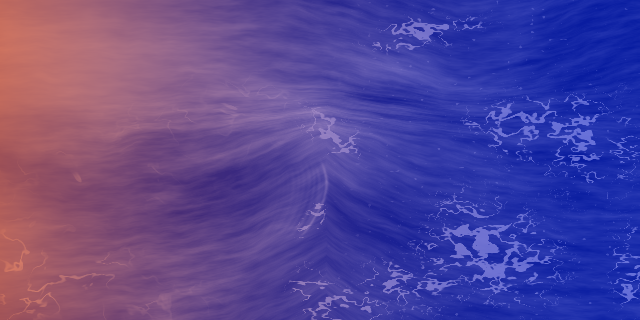
Write a WebGL 2 fragment shader that draws this texture.

```glsl
#version 300 es
precision highp float;

#define BASE_LIGHT 0.19
#define STREAK_GAIN 0.42
#define RIPPLE_GAIN 0.20
#define FOAM_SCALE 13.0
#define FOAM_GAIN 0.78
#define VEIN_GAIN 0.36
#define WARP 0.07
#define TINT_CURVE 1.9

uniform vec2 u_resolution;
out vec4 fragColor;

const vec3 WARM_SHADOW = vec3(0.50, 0.23, 0.32);
const vec3 COOL_SHADOW = vec3(0.03, 0.11, 0.63);
const vec3 WARM_LIGHT = vec3(0.98, 0.57, 0.40);
const vec3 COOL_LIGHT = vec3(0.44, 0.47, 0.86);

vec2 gradientAt(vec2 cell) {
  float h = fract(sin(dot(cell, vec2(127.1, 311.7))) * 43758.5);
  return vec2(cos(6.2832 * h), sin(6.2832 * h));
}

float gradientNoise(vec2 p) {
  vec2 i = floor(p), f = fract(p);
  vec2 w = f * f * f * (f * (f * 6.0 - 15.0) + 10.0);
  vec2 e = vec2(0.0, 1.0);
  float low = mix(dot(gradientAt(i), f), dot(gradientAt(i + e.yx), f - e.yx), w.x);
  float high = mix(dot(gradientAt(i + e), f - e), dot(gradientAt(i + e.yy), f - e.yy), w.x);
  return mix(low, high, w.y);
}

float fbm(vec2 p) {
  float sum = 0.0, gain = 0.6;
  for (int i = 0; i < 4; i++) {
    sum += gain * gradientNoise(p);
    p = mat2(1.6, 1.1, -1.1, 1.6) * p + 7.3;
    gain *= 0.52;
  }
  return sum;
}

// Layers that keep their horizontal stretch
float streaks(vec2 p) {
  float sum = 0.0, gain = 0.6;
  for (int i = 0; i < 4; i++) {
    sum += gain * gradientNoise(p);
    p = p * vec2(1.8, 2.0) + vec2(11.7, 5.1);
    gain *= 0.62;
  }
  return sum;
}

// Soft ellipse, long axis turned by angle
float blob(vec2 p, vec2 center, vec2 radius, float angle) {
  vec2 d = p - center;
  float c = cos(angle), s = sin(angle);
  d = vec2(c * d.x + s * d.y, c * d.y - s * d.x) / radius;
  return exp(-dot(d, d));
}

float swellLight(vec2 p) {
  float l = BASE_LIGHT;
  // Mist and lit slopes
  l += 0.50 * blob(p, vec2(0.30, 0.80), vec2(0.68, 0.31), -0.25);
  l += 0.27 * blob(p, vec2(0.98, 0.62), vec2(0.27, 0.14), -0.30);
  l += 0.26 * blob(p, vec2(1.28, 0.78), vec2(0.32, 0.06), -0.32);
  l += 0.15 * blob(p, vec2(1.13, 0.47), vec2(0.18, 0.08), -0.70);
  l += 0.20 * blob(p, vec2(0.91, 0.32), vec2(0.13, 0.06), 0.65);
  l += 0.18 * blob(p, vec2(0.60, 0.10), vec2(0.45, 0.15), 0.0);
  l += 0.24 * blob(p, vec2(0.03, 0.24), vec2(0.25, 0.20), 0.0);
  // Troughs
  l -= 0.22 * blob(p, vec2(1.17, 0.71), vec2(0.15, 0.04), -0.25);
  l -= 0.27 * blob(p, vec2(0.70, 0.42), vec2(0.30, 0.10), -0.08);
  l -= 0.17 * blob(p, vec2(1.20, 0.32), vec2(0.17, 0.09), -0.25);
  l -= 0.13 * blob(p, vec2(0.12, 0.45), vec2(0.25, 0.05), -0.20);
  l -= 0.12 * blob(p, vec2(0.55, 0.56), vec2(0.16, 0.05), 0.15);
  l -= 0.08 * blob(p, vec2(1.95, 0.85), vec2(0.30, 0.25), 0.0);
  return l;
}

float foamCover(vec2 p) {
  float m = 0.95 * blob(p, vec2(1.53, 0.22), vec2(0.19, 0.13), -0.50);
  m += 0.85 * blob(p, vec2(1.04, 0.05), vec2(0.11, 0.06), -0.60);
  m += 0.60 * blob(p, vec2(1.25, 0.10), vec2(0.13, 0.08), 0.0);
  m += 0.70 * blob(p, vec2(1.64, 0.60), vec2(0.18, 0.07), -0.10);
  m += 0.85 * blob(p, vec2(1.33, 0.90), vec2(0.15, 0.04), 0.10);
  m += 0.50 * blob(p, vec2(1.85, 0.56), vec2(0.15, 0.15), 0.0);
  m += 0.65 * blob(p, vec2(1.98, 0.15), vec2(0.06, 0.12), 0.0);
  m += 0.70 * blob(p, vec2(1.03, 0.58), vec2(0.10, 0.05), -0.60);
  return m + 1.10 * blob(p, vec2(0.97, 0.31), vec2(0.02, 0.06), -0.45);
}

void main() {
  vec2 p = gl_FragCoord.xy / u_resolution.y;
  float u = gl_FragCoord.x / u_resolution.x;
  vec2 drift = vec2(fbm(p * 4.0), fbm(p * 4.0 + 31.0));
  vec2 q = p + WARP * drift;
  float light = swellLight(q);

  // Flow lines climb to the crest and sag under the upper swell
  float upper = smoothstep(0.55, 0.75, p.y);
  float climb = 0.22 * exp(-3.5 * abs(p.x - 1.02)) * (1.0 - upper);
  float sag = 0.14 * upper * exp(-pow((p.x - 1.50) / 0.35, 2.0));
  float flow = p.y - climb + sag + 0.03 * drift.y;
  float open = smoothstep(0.25, 1.05, p.x + 0.35 * (1.0 - upper));
  light += STREAK_GAIN * streaks(vec2(p.x * 3.0, flow * 17.0)) * mix(0.25, 0.85, open);
  light += RIPPLE_GAIN * streaks(vec2(p.x * 12.0, flow * 55.0)) * mix(0.25, 0.9, open);

  // Curling crest with strands on its left face
  float side = p.x - 1.018 + 2.9 * pow(p.y - 0.425, 2.0) - 0.012 * drift.x;
  float span = smoothstep(0.24, 0.30, p.y) * (1.0 - smoothstep(0.44, 0.52, p.y));
  float face = exp(-abs(side) / 0.07) * (1.0 - smoothstep(-0.004, 0.006, side));
  light += span * (0.30 * exp(-pow(side / 0.006, 2.0)) + 0.10 * face);
  light += 0.35 * span * face * gradientNoise(vec2(side * 75.0, p.y * 7.0));

  // Broken foam, wider where the cover is dense
  vec2 foamPoint = (p + 0.035 * drift) * vec2(0.75, 1.35) * FOAM_SCALE;
  float web = abs(fbm(foamPoint) + 0.25 * gradientNoise(foamPoint * 4.0));
  float width = 0.20 * foamCover(q) * (0.75 + 1.1 * gradientNoise(p * vec2(15.0, 24.0)));
  float foam = smoothstep(-0.025, 0.025, width - web - 0.025);
  float speck = smoothstep(0.43, 0.55, gradientNoise(p * vec2(55.0, 85.0)) + 0.12 * drift.x);
  foam = max(foam, 0.5 * speck * smoothstep(0.9, 1.4, p.x));

  // Thin veins through the warm water
  float veinArea = blob(q, vec2(0.12, 0.12), vec2(0.38, 0.14), -0.15);
  veinArea += 0.65 * blob(q, vec2(0.35, 0.45), vec2(0.28, 0.06), -0.10);
  veinArea += 0.50 * blob(q, vec2(0.75, 0.64), vec2(0.30, 0.10), 0.15);
  float veinWeb = abs(fbm((p + 0.10 * drift) * vec2(6.0, 10.0) + 19.0));
  float patchy = smoothstep(-0.25, 0.25, gradientNoise(p * 9.0 + 4.0));
  float vein = veinArea * patchy * (1.0 - smoothstep(0.006, 0.045, veinWeb));

  // Two-tone colouring from warm left to cool right
  float cool = 1.0 - pow(1.0 - u, TINT_CURVE);
  vec3 shadow = mix(WARM_SHADOW, COOL_SHADOW, cool);
  vec3 bright = mix(WARM_LIGHT, COOL_LIGHT, cool);
  light = clamp(light + VEIN_GAIN * vein, 0.0, 0.95);
  vec3 color = mix(shadow, bright, light);
  color = mix(color, bright + 0.04, FOAM_GAIN * foam);
  fragColor = vec4(color, 1.0);
}
```
